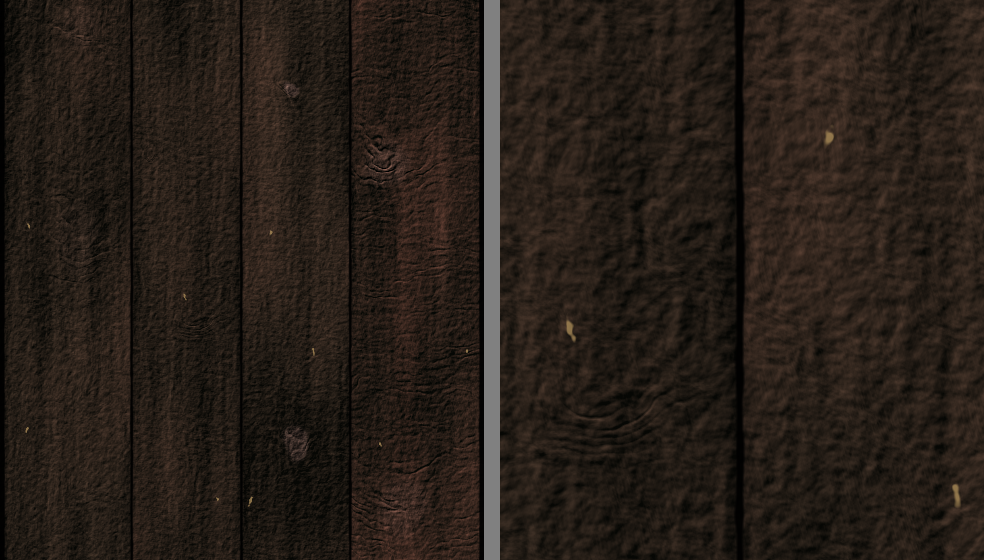
Left, the full canvas; right, a detail of the centre.
Write a WebGL 1 fragment shader that draws this texture.

```glsl
precision highp float;
uniform vec2 u_resolution;

const vec4 SEAMS = vec4(0.007, 0.272, 0.4985, 0.7236);
const float LAST_SEAM = 0.993;
const vec3 SHADOW = vec3(0.07, 0.06, 0.043);
const vec3 BROWN = vec3(0.28, 0.215, 0.17);
const vec3 RUST = vec3(0.32, 0.205, 0.165);
const vec3 KNOT_PINK = vec3(0.42, 0.32, 0.29);
const vec3 CHIP = vec3(0.66, 0.54, 0.34);

float hash(vec2 p) {
  return fract(sin(dot(p, vec2(127.1, 311.7))) * 43758.5);
}

float noise(vec2 p) {
  vec2 i = floor(p), f = fract(p);
  f = f * f * (3.0 - 2.0 * f);
  return mix(mix(hash(i), hash(i + vec2(1.0, 0.0)), f.x),
             mix(hash(i + vec2(0.0, 1.0)), hash(i + 1.0), f.x), f.y);
}

float fbm(vec2 p) {
  float sum = 0.0, amp = 0.533;
  for (int i = 0; i < 4; i++) {
    sum += amp * noise(p);
    p = p * 2.03 + 17.3;
    amp *= 0.5;
  }
  return sum;
}

// One knot per plank: x = soft halo, y = core, z = pink core
vec3 knotRow(vec2 uv, vec4 x, vec4 y, vec4 width, vec4 height, vec4 pink) {
  vec3 field = vec3(0.0);
  for (int i = 0; i < 4; i++) {
    float d = length((uv - vec2(x[i], y[i])) / vec2(width[i], height[i]));
    float core = smoothstep(1.1, 0.6, d);
    field += vec3(exp(-0.45 * d * d), core, core * pink[i]);
  }
  return field;
}

vec3 knots(vec2 uv) {
  uv += 0.016 * (vec2(noise(uv * 31.0), noise(uv * 31.0 + 50.0)) - 0.5);
  vec3 upper = knotRow(uv, vec4(0.165, 0.314, 0.600, 0.797),
    vec4(0.955, 0.727, 0.838, 0.705), vec4(0.050, 0.011, 0.018, 0.054),
    vec4(0.042, 0.010, 0.014, 0.046), vec4(0.15, 0.0, 1.0, 0.4));
  vec3 lower = knotRow(uv, vec4(0.160, 0.400, 0.612, 0.830),
    vec4(0.575, 0.434, 0.212, 0.095), vec4(0.046, 0.026, 0.031, 0.056),
    vec4(0.075, 0.026, 0.037, 0.060), vec4(0.15, 0.0, 0.8, 0.3));
  return upper + lower;
}

// Surface height: fibres, fine crackle and creased cross ridges
float relief(vec2 p, float halo, float ridged) {
  float warp = 3.0 * fbm(p * 14.0);
  float fibre = noise(vec2(p.x * 150.0 + warp + 3.0 * halo, p.y * 16.0));
  float crackle = fbm(p * vec2(150.0, 135.0) + warp);
  vec2 across = vec2(p.x * 19.0, p.y * 66.0 + warp * 2.0 + 4.0 * halo);
  float crease = abs(2.0 * noise(across) - 1.0);
  return 0.30 * fibre + 0.65 * crackle + ridged * min(crease * 1.6, 0.8);
}

// Thin dark gaps of uneven width, black outside the outer pair
float seamMask(vec2 uv, float soft) {
  float x = uv.x + 0.0014 * (fbm(vec2(3.0, uv.y * 22.0)) - 0.5);
  float d = min(x - SEAMS.x, LAST_SEAM - x);
  for (int i = 1; i < 4; i++) d = min(d, abs(x - SEAMS[i]));
  float ragged = d + 0.0016 * (noise(vec2(uv.x * 150.0, uv.y * 75.0)) - 0.5);
  float gap = 1.0 - smoothstep(0.0017 - soft, 0.0040 + soft, ragged);
  return max(gap, 0.35 * exp(-max(d, 0.0) / 0.005));
}

// Small pale splinters scattered over the boards
float chips(vec2 uv) {
  float mask = 0.0;
  for (int i = 0; i < 9; i++) {
    float k = float(i);
    vec2 centre = vec2(hash(vec2(k, 2.7)), hash(vec2(k, 8.1)));
    vec2 size = vec2(0.003, mix(0.003, 0.019, pow(hash(vec2(k, 5.3)), 2.0)));
    vec2 q = uv - centre;
    q.x -= q.y * (hash(vec2(k, 6.9)) - 0.5);
    float ragged = length(q / size) + 1.3 * (noise(uv * 260.0) - 0.5);
    mask = max(mask, smoothstep(1.1, 0.4, ragged));
  }
  return mask;
}

void main() {
  vec2 uv = gl_FragCoord.xy / u_resolution;
  vec2 p = gl_FragCoord.xy / u_resolution.y;
  float plank = dot(step(SEAMS.yzw, uv.xxx), vec3(1.0));
  float lastPlank = step(2.5, plank);
  vec2 boardP = p + plank * vec2(7.3, 3.9);

  // Light falls on the surface from the upper left
  vec3 knot = knots(uv);
  float ridged = 0.06 + 0.20 * lastPlank + 0.36 * min(knot.x, 1.0);
  vec2 toLight = vec2(-0.0013, 0.0019);
  float height = relief(boardP, knot.x, ridged);
  float slope = height - relief(boardP + toLight, knot.x, ridged);

  // Broad stains, long streaks and relief set the tone
  float stain = fbm(boardP * vec2(6.0, 3.0));
  float streak = fbm(vec2(boardP.x * 42.0, boardP.y * 2.2));
  float fade = mix(-1.0, 1.0, step(0.5, plank)) * (1.0 - lastPlank);
  float tone = 0.42 + 0.95 * (stain - 0.5) + 0.60 * (streak - 0.5);
  tone += 0.20 * fade * (uv.y - 0.5);
  tone += 2.0 * slope + 0.40 * (height - 0.55);
  tone += 0.26 * (noise(p * vec2(290.0, 250.0)) - 0.5);
  tone -= 0.16 * knot.x - 0.06 * knot.y;

  // Reddish heartwood runs down the last board
  float heart = lastPlank * exp(-pow((uv.x - 0.84) / 0.038, 2.0));
  heart *= smoothstep(0.72, 0.55, uv.y);
  float red = clamp(0.6 * lastPlank + 0.5 * heart + stain - 0.35, 0.0, 1.0);
  tone += 0.20 * heart - 0.05 * lastPlank;
  vec3 color = mix(SHADOW, mix(BROWN, RUST, red), clamp(tone, -0.22, 1.4));

  // Knot cores, splinters and gaps
  color = mix(color, KNOT_PINK * (0.72 + 2.8 * slope), 0.75 * knot.z);
  color = mix(color, CHIP, 0.8 * chips(uv));
  color *= 1.0 - 0.95 * seamMask(uv, 0.5 / u_resolution.x);
  gl_FragColor = vec4(max(color, 0.0), 1.0);
}
```
